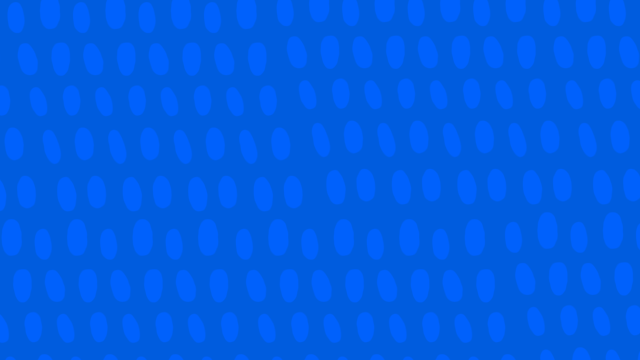
Reproduce this pattern procedurally as a Shadertoy shader.

```glsl
// Bright blue seed-like spots on a slightly darker blue ground.
// A leaning tile of 5 rows by 4 pairs of spots repeats over the canvas; every second
// tile seam steps upward. Each spot is a tapered, tilted superellipse with a soft edge.

const float CANVAS_HEIGHT = 432.0;   // design units per canvas height
const vec3 GROUND_BLUE = vec3(0.0, 0.36, 0.87);
const vec3 SPOT_BLUE = vec3(0.0, 0.38, 0.99);

const int ROWS = 5;
const float PAIRS = 4.0;
const float PAIR_PITCH = 78.6;
const vec2 TILE_PITCH = vec2(320.0, 272.0);
const float TILE_LEAN = -46.0;       // sideways shift per tile row
const vec2 TILE_ORIGIN = vec2(19.0, 0.0);
const vec2 SEAM_STEP = vec2(3.0, -8.3);
const float EDGE_SOFTNESS = 1.1;
const float EDGE_WOBBLE = 0.9;

// Two spots per row: centre x, centre y, half width, half height
const vec4 SPOT_BOX[10] = vec4[10](
    vec4(0.0, 21.0, 10.0, 18.5), vec4(41.0, 13.0, 12.0, 22.0),
    vec4(14.0, 71.0, 11.2, 19.3), vec4(54.0, 71.0, 11.0, 20.0),
    vec4(27.0, 122.0, 9.2, 17.8), vec4(67.0, 120.5, 10.2, 18.0),
    vec4(43.0, 176.0, 9.2, 21.0), vec4(82.0, 172.5, 11.0, 19.5),
    vec4(61.0, 233.0, 11.0, 20.5), vec4(97.0, 230.5, 11.0, 19.5));

// Tilt in radians, and widening toward the bottom
const vec2 SPOT_FORM[10] = vec2[10](
    vec2(0.08, 0.04), vec2(0.01, 0.02),
    vec2(0.26, 0.08), vec2(0.02, -0.14),
    vec2(0.30, 0.04), vec2(0.08, -0.03),
    vec2(0.26, 0.06), vec2(0.10, 0.04),
    vec2(0.14, 0.05), vec2(0.09, 0.06));

vec2 hashGradient(vec2 cell) {
    float angle = 6.2832 * fract(sin(dot(cell, vec2(127.1, 311.7))) * 4375.85);
    return vec2(cos(angle), sin(angle));
}

float gradientNoise(vec2 p) {
    vec2 cell = floor(p), f = fract(p);
    vec2 u = f * f * f * (f * (f * 6.0 - 15.0) + 10.0);
    vec2 e = vec2(1.0, 0.0);
    float a = dot(hashGradient(cell), f);
    float b = dot(hashGradient(cell + e.xy), f - e.xy);
    float c = dot(hashGradient(cell + e.yx), f - e.yx);
    float d = dot(hashGradient(cell + e.xx), f - e.xx);
    return mix(mix(a, b, u.x), mix(c, d, u.x), u.y);
}

// Approximate signed distance to a tilted, tapered superellipse
float spotDistance(vec2 p, vec2 radii, float tilt, float taper) {
    const float ROUNDNESS = 2.25;
    float s = sin(tilt), c = cos(tilt);
    vec2 q = vec2(c * p.x - s * p.y, s * p.x + c * p.y);
    q.x /= 1.0 + taper * clamp(q.y / radii.y, -1.5, 1.5);
    vec2 n = pow(abs(q / radii), vec2(ROUNDNESS));
    float level = max(pow(n.x + n.y, 1.0 / ROUNDNESS), 1e-3);
    float slope = max(length(q / (radii * radii)), 1e-5);
    return level * (level - 1.0) / slope;
}

// Nearest spot within one tile; p is relative to the tile origin
float tileDistance(vec2 p) {
    float nearest = 100.0;
    for (int i = 0; i < ROWS * 2; i++) {
        vec4 box = SPOT_BOX[i];
        vec2 local = p - box.xy;
        local.x -= PAIR_PITCH * clamp(round(local.x / PAIR_PITCH), 0.0, PAIRS - 1.0);
        if (max(abs(local.x), abs(local.y)) > 30.0) continue;
        float wobble = EDGE_WOBBLE * gradientNoise(local / 9.0 + 17.3 * float(i));
        float d = spotDistance(local, box.zw, SPOT_FORM[i].x, SPOT_FORM[i].y);
        nearest = min(nearest, d + wobble);
    }
    return nearest;
}

// Nearest spot among the surrounding tiles
float patternDistance(vec2 p) {
    float nearest = 100.0;
    float baseRow = floor(p.y / TILE_PITCH.y);
    for (int k = -1; k <= 1; k++) {
        float row = baseRow + float(k);
        float baseColumn = floor((p.x - TILE_ORIGIN.x - TILE_LEAN * row) / TILE_PITCH.x);
        for (int j = -1; j <= 1; j++) {
            float column = baseColumn + float(j);
            float steps = floor((column + 1.0 - row) * 0.5);
            vec2 origin = TILE_ORIGIN + vec2(column, row) * TILE_PITCH
                        + vec2(TILE_LEAN * row, 0.0) + SEAM_STEP * steps;
            nearest = min(nearest, tileDistance(p - origin));
        }
    }
    return nearest;
}

void mainImage(out vec4 fragColor, in vec2 fragCoord) {
    float unitsPerPixel = CANVAS_HEIGHT / iResolution.y;
    // Design space runs downward from the top left
    vec2 p = vec2(fragCoord.x, iResolution.y - fragCoord.y) * unitsPerPixel;
    float edge = max(EDGE_SOFTNESS, 0.6 * unitsPerPixel);
    float coverage = 1.0 - smoothstep(-edge, edge, patternDistance(p));
    fragColor = vec4(mix(GROUND_BLUE, SPOT_BLUE, coverage), 1.0);
}
```
